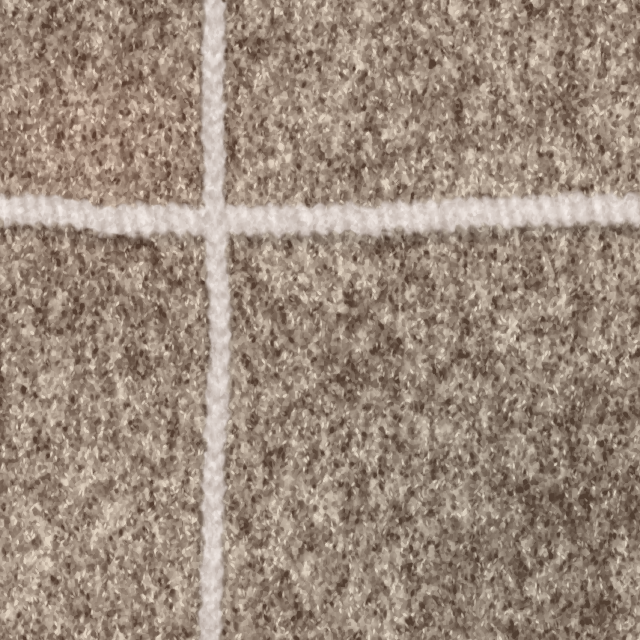
Give the GLSL for this texture, as a Shadertoy shader.

```glsl
// Brushed beige knit crossed by two pale raised yarns.
// Blended cellular noise gives the fuzzy wool, scattered slanted ellipses its
// glints, and wandering distance bands with periodic stitches form the yarns.

const vec3 WOOL_DARK = vec3(0.44, 0.36, 0.305);
const vec3 WOOL_LIGHT = vec3(0.755, 0.69, 0.625);
const vec3 YARN_DARK = vec3(0.70, 0.64, 0.605);
const vec3 YARN_LIGHT = vec3(0.93, 0.895, 0.875);
const float TAU = 6.2831853;

vec3 hash3(vec2 cell) {
    vec3 q = fract(cell.xyx * vec3(0.1031, 0.1030, 0.0973));
    q += dot(q, q.yxz + 33.33);
    return fract((q.xxy + q.yzz) * q.zyx);
}

// Random cell values blended by closeness, centred on zero.
float softCells(vec2 p, float sharpness) {
    vec2 base = floor(p);
    float total = 0.0, weightSum = 0.0;
    for (int j = -1; j <= 1; j++)
    for (int i = -1; i <= 1; i++) {
        vec2 cell = base + vec2(i, j);
        vec3 rnd = hash3(cell);
        vec2 d = p - cell - rnd.xy;
        float weight = exp(-sharpness * dot(d, d));
        total += weight * rnd.z;
        weightSum += weight;
    }
    return total / max(weightSum, 1e-5) - 0.5;
}

// Short tilted fibres; only a given share of the cells holds one.
float flecks(vec2 p, float share, vec2 halfSize) {
    vec2 base = floor(p);
    float brightest = 0.0;
    for (int j = -1; j <= 1; j++)
    for (int i = -1; i <= 1; i++) {
        vec2 cell = base + vec2(i, j);
        vec3 rnd = hash3(cell + 71.0);
        float angle = (hash3(cell + 19.0).x - 0.5) * 2.4;
        float c = cos(angle), s = sin(angle);
        vec2 d = mat2(c, -s, s, c) * (p - cell - rnd.xy) / halfSize;
        float glint = 1.0 - smoothstep(0.3, 1.2, length(d));
        brightest = max(brightest, glint * step(rnd.z, share));
    }
    return brightest;
}

float blob(vec2 p, vec2 centre, vec2 radius) {
    vec2 d = (p - centre) / radius;
    return exp(-dot(d, d));
}

float acrossPath(float x) {
    return 0.657 + 0.017 * (1.0 - smoothstep(0.04, 0.18, x))
                 + 0.016 * smoothstep(0.5, 0.93, x);
}

float uprightPath(float y) {
    float bend = (y - 0.47) / 0.13;
    return 0.334 + 0.010 * exp(-bend * bend)
                 - 0.006 * (1.0 - smoothstep(0.0, 0.25, y));
}

float band(float dist, float halfWidth, float feather) {
    return 1.0 - smoothstep(halfWidth - feather, halfWidth + feather, dist);
}

// Broad light and shade over the cloth.
float clothShade(vec2 p) {
    float shade = 0.04 * sin(7.0 * p.x + 3.0 * p.y) * sin(9.0 * p.y - 4.0 * p.x);
    shade -= 0.20 * blob(p, vec2(0.88, 0.17), vec2(0.22, 0.30));
    shade -= 0.12 * blob(p, vec2(0.24, 0.55), vec2(0.16, 0.10));
    shade += 0.12 * blob(p, vec2(0.12, 0.15), vec2(0.25, 0.22));
    shade += 0.10 * blob(p, vec2(0.85, 0.82), vec2(0.25, 0.18));
    return shade;
}

vec3 wool(vec2 p, float fine, float grain) {
    float ribs = sin(TAU * 40.0 * p.x + 1.5 * sin(11.0 * p.y));
    float tone = 0.52 + clothShade(p) + 0.06 * ribs;
    tone += 0.55 * softCells(p * vec2(44.0, 27.0), 7.0);
    tone += 0.85 * fine + 0.65 * grain;
    tone -= 0.55 * flecks(p * vec2(82.0, 62.0) + 40.0, 0.30, vec2(0.30, 0.48));
    tone += 0.65 * flecks(p * vec2(96.0, 74.0), 0.32, vec2(0.20, 0.42));
    vec3 colour = mix(WOOL_DARK, WOOL_LIGHT, clamp(tone, -0.35, 1.4));
    float warmth = blob(p, vec2(0.15, 0.78), vec2(0.22, 0.16))
                 - 0.7 * blob(p, vec2(0.8, 0.2), vec2(0.35, 0.35));
    return colour + warmth * vec3(0.02, -0.003, -0.008);
}

vec3 yarn(float stitch, float rim, float fine, float grain) {
    float tone = 0.76 + 0.15 * stitch - 0.32 * rim * rim + 0.35 * fine + 0.35 * grain;
    return mix(YARN_DARK, YARN_LIGHT, clamp(tone, 0.0, 1.15));
}

void mainImage(out vec4 fragColor, in vec2 fragCoord) {
    vec2 p = fragCoord / iResolution.xy;
    float fine = softCells(p * vec2(112.0, 84.0) + 13.0, 9.0);
    float grain = softCells(p * vec2(215.0, 180.0) + 57.0, 9.0);
    float fuzz = 0.009 * softCells(p * 58.0 + 31.0, 7.0) + 0.007 * fine;

    float across = p.y - acrossPath(p.x);
    float upright = p.x - uprightPath(p.y);
    float acrossDist = abs(across) + fuzz;
    float uprightDist = abs(upright) + fuzz * 0.7;

    vec3 colour = wool(p, fine, grain);
    float shadow = max(band(abs(across + 0.012), 0.030, 0.014),
                       band(abs(upright), 0.021, 0.009));
    colour *= 1.0 - 0.12 * shadow;

    float slant = sin(TAU * (p.x * 42.0 + across * 10.0 + 0.3 * sin(17.0 * p.x)));
    float loops = cos(TAU * (p.y * 33.0 - abs(upright) * 38.0 + 0.2 * sin(23.0 * p.y)));
    vec3 acrossYarn = yarn(slant, abs(across) / 0.025, fine, grain);
    vec3 uprightYarn = yarn(loops, abs(upright) / 0.018, fine, grain) * 0.985;
    colour = mix(colour, acrossYarn, 0.96 * band(acrossDist, 0.0225 + 0.002 * slant, 0.006));
    colour = mix(colour, uprightYarn, 0.95 * band(uprightDist, 0.0165 + 0.001 * loops, 0.004));
    fragColor = vec4(clamp(colour, 0.0, 1.0), 1.0);
}
```
